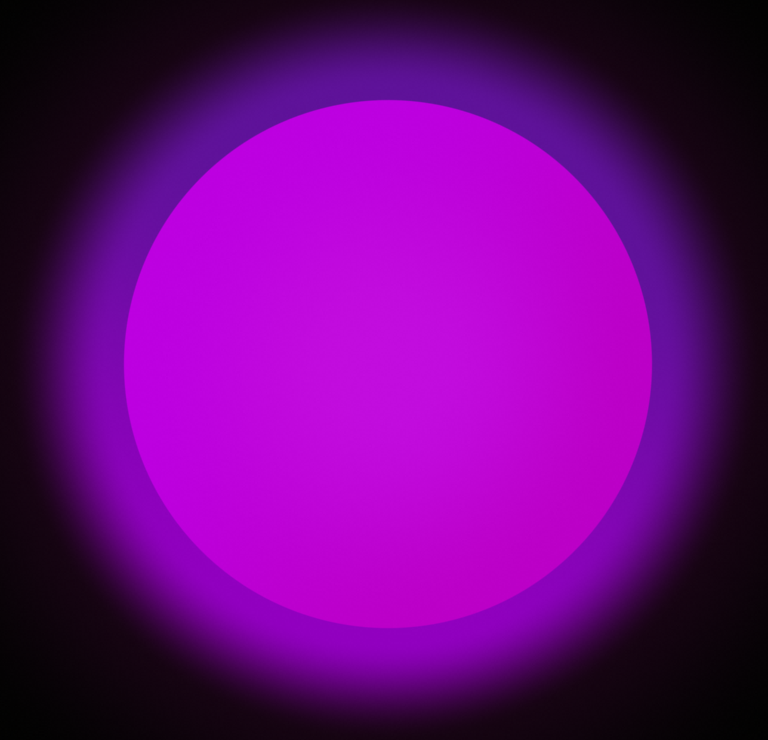
Reproduce this background procedurally as a Shadertoy shader.

```glsl
#define DISC_CENTER vec2(0.0054, 0.008)
#define DISC_RADIUS 0.3568
#define HALO_CENTER vec2(0.002, 0.007)
#define HALO_INNER 0.375
#define HALO_OUTER 0.510
#define AMBIENT_INNER 0.42
#define AMBIENT_OUTER 0.72
#define GRAIN 0.006

const vec3 BLACK = vec3(0.008, 0.008, 0.006);
const vec3 AMBIENT = vec3(0.095, 0.010, 0.080);
const vec3 HALO_TOP = vec3(0.37, 0.07, 0.60);
const vec3 HALO_BOTTOM = vec3(0.57, 0.00, 0.75);
const vec3 DISC_CORE = vec3(0.76, 0.05, 0.87);
const vec3 DISC_COOL = vec3(0.74, 0.00, 0.88);
const vec3 DISC_WARM = vec3(0.735, 0.00, 0.78);

float hash(vec2 p) {
    return fract(sin(dot(p, vec2(127.1, 311.7))) * 43758.5);
}

// Surrounding dim light, fading to black in the corners
vec3 ambientColor(float dist) {
    return BLACK + AMBIENT * (1.0 - smoothstep(AMBIENT_INNER, AMBIENT_OUTER, dist));
}

// Violet ring, brightest towards the lower left
vec3 haloColor(vec2 dir) {
    float low = smoothstep(-0.75, 1.0, dot(dir, normalize(vec2(-0.25, -1.0))));
    return mix(HALO_TOP, HALO_BOTTOM, low);
}

// Magenta disc: pale core, cool upper left and warm lower right rim
vec3 discColor(vec2 q) {
    float warm = smoothstep(-0.7, 0.8, dot(q, normalize(vec2(0.8, -0.6))));
    vec3 rim = mix(DISC_COOL, DISC_WARM, warm);
    return mix(DISC_CORE, rim, smoothstep(0.1, 1.0, length(q)));
}

void mainImage(out vec4 fragColor, in vec2 fragCoord) {
    vec2 p = (fragCoord - 0.5 * iResolution.xy) / iResolution.y;
    float pixel = 1.0 / iResolution.y;

    // Glow
    vec2 h = p - HALO_CENTER;
    float haloDist = length(h);
    float glow = 1.0 - smoothstep(HALO_INNER, HALO_OUTER, haloDist);
    vec3 color = mix(ambientColor(haloDist), haloColor(h / max(haloDist, 1e-4)), glow);

    // Disc with a smooth edge
    vec2 d = p - DISC_CENTER;
    float edge = length(d) - DISC_RADIUS;
    color = mix(color, discColor(d / DISC_RADIUS), 1.0 - smoothstep(-pixel, pixel, edge));

    // Fine grain to hide banding
    color += GRAIN * (hash(floor(p * 500.0)) - 0.5);
    fragColor = vec4(clamp(color, 0.0, 1.0), 1.0);
}
```
